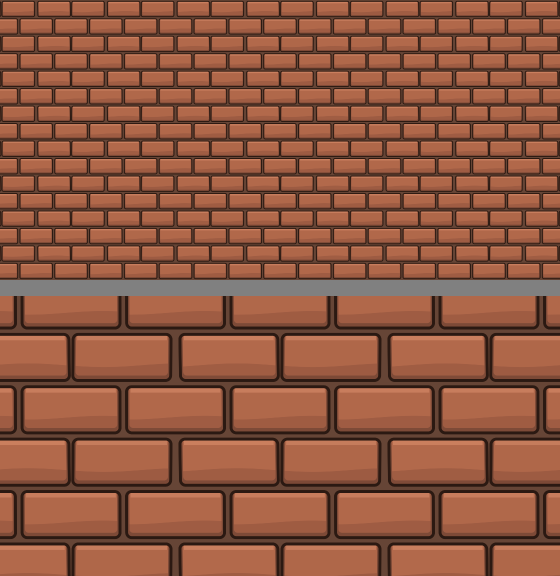
Top: the whole. Bottom: its middle third, enlarged.
Reproduce this texture procedurally as a Shadertoy shader.

```glsl
#define ROWS 16.03
#define BRICK_LENGTH 1.994
#define HALF_SIZE vec2(0.906, 0.412)
#define CORNER 0.07
#define OUTLINE 0.056
#define PAIR_SHIFT 0.026
#define SKEW 0.035
#define TONE_VARIATION 0.03

const vec3 MORTAR = vec3(0.40, 0.27, 0.21);
const vec3 DARK = vec3(0.17, 0.10, 0.07);
const vec3 FACE = vec3(0.69, 0.405, 0.29);
const vec3 SHADE = vec3(0.62, 0.36, 0.26);
const vec3 LOW_EDGE = vec3(0.49, 0.29, 0.215);
const vec3 HIGHLIGHT = vec3(0.78, 0.49, 0.365);

float hash(vec2 p) {
    return fract(sin(dot(p, vec2(127.1, 311.7))) * 43758.5453);
}

float roundedBox(vec2 p, vec2 halfSize, float radius) {
    vec2 q = abs(p) - halfSize + radius;
    return length(max(q, 0.0)) + min(max(q.x, q.y), 0.0) - radius;
}

// Coverage of the region where d is negative
float fill(float d, float pixel) {
    return 1.0 - smoothstep(-0.5 * pixel, 0.5 * pixel, d);
}

vec3 brickWall(vec2 p, float pixel) {
    // Running bond: every second row moves by half a brick
    float row = floor(p.y);
    float plainRow = mod(row, 2.0);
    float along = p.x / BRICK_LENGTH + 0.5 * (1.0 - plainRow);
    float column = floor(along);
    vec2 q = vec2((along - column - 0.5) * BRICK_LENGTH, p.y - row - 0.5);

    // Variants repeat every two bricks and two rows
    vec2 variant = mod(vec2(column, row), 2.0);
    float seed = hash(variant + 1.0);
    q.x -= plainRow * PAIR_SHIFT * (2.0 * variant.x - 1.0);
    q.x += SKEW * (seed - 0.5) * q.y;
    float d = roundedBox(q, HALF_SIZE, CORNER);

    // Face with a curved shadow along its lower part
    float shadeLine = -0.15 - 0.035 * cos(q.x * 2.2 + 3.0 * seed);
    vec3 face = mix(FACE, SHADE, fill(q.y - shadeLine, pixel));

    // Bevel: dark below and at the sides, bright on top
    float lowSide = roundedBox(q - vec2(0.0, 0.065), HALF_SIZE - vec2(0.025, 0.0), CORNER);
    face = mix(LOW_EDGE, face, fill(lowSide, pixel));
    float topBand = max(HALF_SIZE.y - 0.085 - q.y, abs(q.x) - HALF_SIZE.x + 0.05);
    face = mix(face, HIGHLIGHT, fill(topBand, pixel));
    face *= 1.0 + TONE_VARIATION * (seed - 0.5);

    // Mortar, outline, brick
    vec3 color = mix(MORTAR, DARK, fill(d - OUTLINE, pixel));
    return mix(color, face, fill(d, pixel));
}

void mainImage(out vec4 fragColor, in vec2 fragCoord) {
    float pixel = ROWS / iResolution.y;
    vec2 p = (fragCoord - 0.5 * iResolution.xy) * pixel;

    // Supersample the fine joints
    vec3 color = vec3(0.0);
    for (int i = 0; i < 4; i++) {
        vec2 offset = vec2(i % 2, i / 2) * 0.5 - 0.25;
        color += brickWall(p + offset * pixel, 0.5 * pixel);
    }
    fragColor = vec4(color / 4.0, 1.0);
}
```
